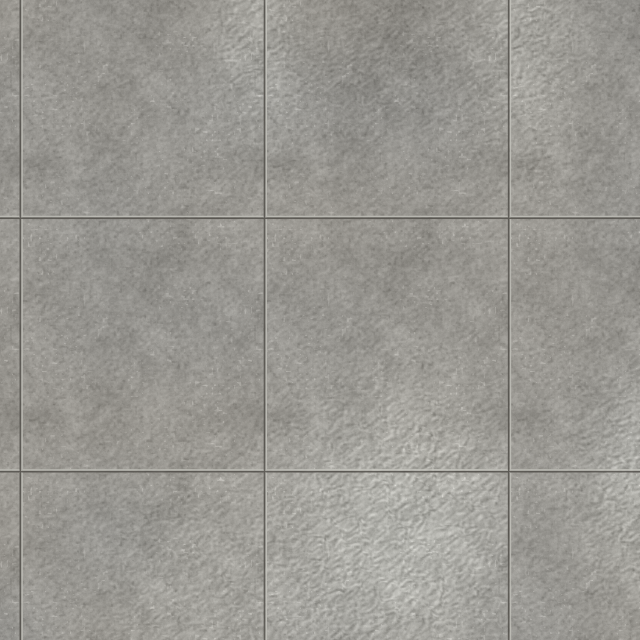
A WebGL 2 fragment shader for this texture:

```glsl
#version 300 es
precision highp float;
// Glossy grey stone tiles in a square grid with thin bevelled joints.
// Each tile repeats one mottled, pitted surface; soft reflections vary
// across the floor and bring out a fine rippled relief.

#define TILE_SIZE vec2(0.3815, 0.3960)
#define GRID_ORIGIN vec2(0.0318, 0.2630)
#define JOINT_HALF_WIDTH 0.0013
#define BEVEL_OFFSET 0.0026
#define BEVEL_HALF_WIDTH 0.0013
#define MOTTLE 0.12
#define GRAIN 0.13
#define RELIEF 0.045
#define GLOSS_RELIEF 0.20

uniform vec2 u_resolution;
out vec4 fragColor;

const vec3 STONE = vec3(0.574, 0.566, 0.545);
const vec3 SHEEN = vec3(0.125, 0.134, 0.134);
const vec3 JOINT = vec3(0.345, 0.335, 0.315);
const vec3 BEVEL = vec3(0.735, 0.732, 0.705);

float hash(vec2 p) {
    vec3 q = fract(vec3(p.xyx) * 0.1031);
    q += dot(q, q.yzx + 33.33);
    return fract((q.x + q.y) * q.z);
}

float noise(vec2 p) {
    vec2 i = floor(p), f = fract(p);
    f = f * f * (3.0 - 2.0 * f);
    return mix(mix(hash(i), hash(i + vec2(1, 0)), f.x),
               mix(hash(i + vec2(0, 1)), hash(i + vec2(1, 1)), f.x), f.y);
}

float fbm(vec2 p) {
    float sum = 0.0, amp = 0.5;
    for (int i = 0; i < 5; i++) {
        sum += amp * noise(p);
        p = mat2(1.6, 1.2, -1.2, 1.6) * p + 17.3;
        amp *= 0.55;
    }
    return sum;
}

// Soft elliptical patch of light
float patchAt(vec2 p, vec2 center, vec2 radius) {
    vec2 d = (p - center) / radius;
    return exp(-dot(d, d));
}

// Antialiased stroke of given half width at signed distance d
float stroke(float d, float halfWidth, float pixel) {
    return clamp((halfWidth - abs(d)) / pixel + 0.5, 0.0, 1.0);
}

// Reflections differ from tile to tile, so some stop at the joints
float reflection(vec2 p, vec2 tile) {
    float gloss = 0.95 * patchAt(p, vec2(0.63, 0.17), vec2(0.16, 0.20));
    gloss *= tile.x == 1.0 ? 1.0 : 0.35;
    gloss += 0.75 * patchAt(p, vec2(1.00, 0.23), vec2(0.09, 0.16));
    gloss += 0.35 * patchAt(p, vec2(0.33, 0.08), vec2(0.18, 0.18));
    gloss += 0.45 * patchAt(p, vec2(0.40, 0.96), vec2(0.07, 0.18));
    gloss += 0.45 * patchAt(p, vec2(0.82, 0.93), vec2(0.08, 0.18));
    return gloss;
}

// Emboss the ripples by the height difference toward the light
float ripple(vec2 p) {
    vec2 q = p * vec2(170.0, 215.0);
    q += 2.0 * noise(p * 70.0);
    return noise(q + vec2(-0.4, 0.5)) - noise(q);
}

void main() {
    vec2 p = gl_FragCoord.xy / u_resolution;
    float pixel = 1.0 / min(u_resolution.x, u_resolution.y);
    vec2 grid = (p - GRID_ORIGIN) / TILE_SIZE;
    vec2 tile = floor(grid);
    vec2 local = fract(grid) * TILE_SIZE;

    // Stone: cloudy mottling, fine grain, dark pits and pale flecks
    float cloud = fbm(local * 24.0 + 3.0) - 0.52;
    float grain = fbm(local * 190.0 + 41.0) - 0.52;
    float pits = smoothstep(0.70, 0.95, noise(local * 210.0 + 9.0));
    float flecks = smoothstep(0.80, 0.98, noise(local * 230.0 + 71.0));
    float clusters = smoothstep(0.45, 0.75, noise(local * 22.0 + 28.0));
    float shade = MOTTLE * cloud + GRAIN * grain + 0.012;
    shade += 0.08 * flecks * clusters - 0.04 * pits;

    // Light: sheen, a dull patch in the upper middle, rippled glints
    float gloss = reflection(p, tile);
    float dull = patchAt(p, vec2(0.61, 0.90), vec2(0.14, 0.11));
    shade -= 0.03 * dull;
    shade += ripple(p) * (RELIEF + GLOSS_RELIEF * min(gloss + 0.25 * dull, 0.6));
    vec3 color = STONE + shade + SHEEN * gloss;
    color += vec3(0.008, 0.002, -0.006) * (noise(p * 6.0) - 0.5);

    // Joints: dark core with a lit bevel on the right and upper sides
    vec2 d = (fract(grid + 0.5) - 0.5) * TILE_SIZE;
    float wear = 0.85 + 0.15 * noise(p * 60.0);
    float lit = max(stroke(d.x - BEVEL_OFFSET, BEVEL_HALF_WIDTH, pixel),
                    stroke(d.y - BEVEL_OFFSET, BEVEL_HALF_WIDTH, pixel));
    float core = max(stroke(d.x, JOINT_HALF_WIDTH, pixel),
                     stroke(d.y, JOINT_HALF_WIDTH, pixel));
    color = mix(color, BEVEL + 0.06 * gloss, lit * wear);
    color = mix(color, JOINT, core * wear);
    fragColor = vec4(color, 1.0);
}
```
